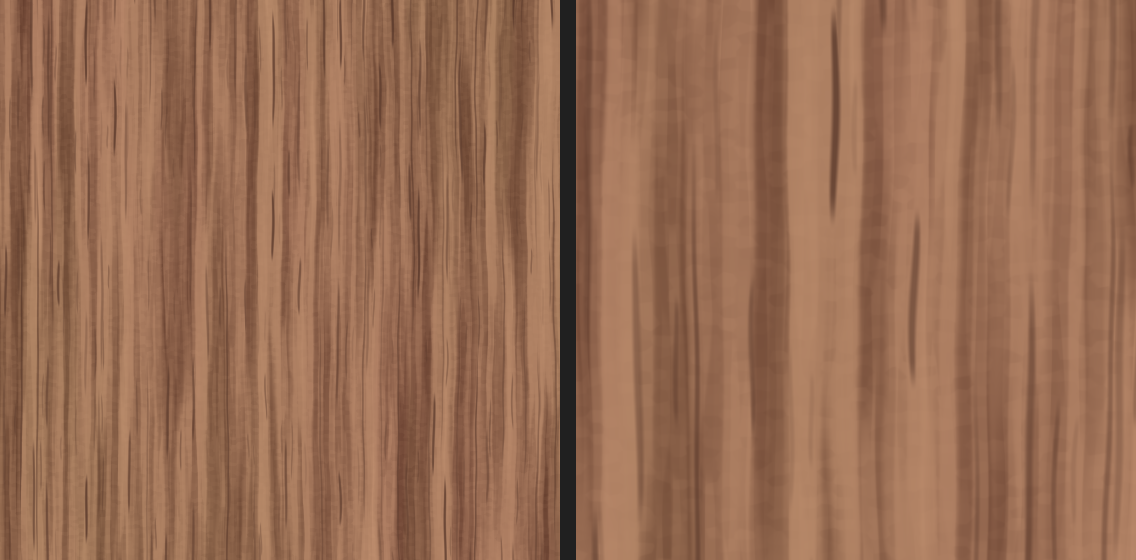
Left: the whole. Right: its middle third, enlarged.
Give the GLSL for this texture, as a Shadertoy shader.

```glsl
// Brown wood veneer with straight vertical grain streaks and thin dark pores.
#define STREAK_CONTRAST 1.0   // tone spread of the grain
#define MEAN_TONE 0.75        // 0 = dark brown, 1 = light tan
#define WAVINESS 0.0020       // sideways drift of the fibres
#define PORE_DEPTH 0.80       // darkness of the pores
#define PORE_DENSITY 0.42     // share of cells that hold a pore
#define CELL_SHARPNESS 13.0   // crispness of the streak borders
#define DARK_BROWN vec3(0.44, 0.288, 0.21)
#define LIGHT_TAN vec3(0.69, 0.51, 0.39)
#define PORE_BROWN vec3(0.33, 0.205, 0.155)

float hash(vec2 p) {
    vec3 q = fract(vec3(p.xyx) * vec3(0.1031, 0.1030, 0.0973));
    q += dot(q, q.yzx + 33.33);
    return fract((q.x + q.y) * q.z);
}

// Smooth cellular noise: each stretched cell blends its own random tone.
float streaks(vec2 uv, vec2 cells, float seed) {
    vec2 p = uv * cells;
    float column = floor(p.x);
    float toneSum = 0.0, weightSum = 0.0;
    for (int i = -1; i <= 1; i++) {
        float col = column + float(i);
        float y = p.y + 7.0 * hash(vec2(col, seed));
        for (int j = -1; j <= 1; j++) {
            vec2 cell = vec2(col, floor(y) + float(j));
            vec2 jitter = vec2(hash(cell + seed), hash(cell + seed + 31.7));
            vec2 d = vec2(p.x, y) - cell - 0.2 - 0.6 * jitter;
            float weight = exp(-CELL_SHARPNESS * dot(d, d));
            toneSum += weight * hash(cell + seed + 67.3);
            weightSum += weight;
        }
    }
    return toneSum / weightSum - 0.5;
}

// Tapered dashes, at most one per cell; halfWidth is in canvas units.
float pores(vec2 uv, vec2 cells, float halfWidth, float density, float seed) {
    vec2 p = uv * cells;
    float column = floor(p.x);
    p.y += 9.0 * hash(vec2(column, seed));
    vec2 cell = vec2(column, floor(p.y));
    vec2 local = p - cell;
    float halfLength = mix(0.16, 0.49, hash(cell + seed + 5.1));
    float centerX = mix(0.3, 0.7, hash(cell + seed + 11.9));
    float along = (local.y - 0.5) / halfLength;
    float bend = 0.0006 * sin(along * 3.0 + 6.283 * hash(cell + seed + 17.3));
    float across = abs((local.x - centerX) / cells.x + bend);
    float taper = max(1.0 - along * along, 0.0);
    float width = halfWidth * (0.35 + 0.65 * taper);
    float line = 1.0 - smoothstep(width * 0.25, width + 0.0014, across);
    float present = step(hash(cell + seed + 23.7), density);
    float strength = mix(0.3, 1.0, hash(cell + seed + 41.3));
    return present * strength * line * smoothstep(0.0, 0.6, taper);
}

void mainImage(out vec4 fragColor, in vec2 fragCoord) {
    vec2 uv = fragCoord / iResolution.y;

    // Fibre drift, stronger toward the right
    vec2 grain = uv;
    float drift = sin(uv.y * 8.0 + uv.x * 9.0)
                + 0.5 * sin(uv.y * 21.0 - uv.x * 27.0)
                + 0.25 * sin(uv.y * 53.0 + uv.x * 61.0);
    grain.x += WAVINESS * drift * (0.4 + 0.8 * uv.x);

    // Broad, medium and fine streaks, then short flecks
    float tone = 0.42 * streaks(grain, vec2(30.0, 0.9), 3.0)
               + 0.75 * streaks(grain, vec2(52.0, 1.5), 19.0)
               + 0.55 * streaks(grain, vec2(105.0, 3.0), 43.0)
               + 0.22 * streaks(grain, vec2(190.0, 12.0), 71.0)
               + 0.12 * streaks(grain, vec2(100.0, 150.0), 83.0);
    tone = MEAN_TONE + STREAK_CONTRAST * tone;

    // Darker side edges and soft highlight limit
    tone -= 0.10 * smoothstep(0.32, 0.5, abs(uv.x - 0.5));
    tone = min(tone, 0.92 + 0.4 * (tone - 0.92));
    vec3 color = mix(DARK_BROWN, LIGHT_TAN, max(tone, -0.15));

    // Slow shift between reddish and yellowish wood
    float warmth = sin(uv.x * 5.0 + uv.y * 3.0 - 2.5) + 1.6 * streaks(grain, vec2(22.0, 1.4), 91.0);
    color += warmth * vec3(0.002, -0.005, 0.001);

    // Long seams, medium pores and faint short pores
    float pore = 0.7 * pores(grain, vec2(36.0, 1.2), 0.0013, PORE_DENSITY, 7.0);
    pore = max(pore, pores(grain, vec2(42.0, 3.6), 0.0024, PORE_DENSITY, 29.0));
    pore = max(pore, 0.5 * pores(grain, vec2(85.0, 8.0), 0.0012, 0.5 * PORE_DENSITY, 53.0));
    color = mix(color, PORE_BROWN, PORE_DEPTH * pore);

    fragColor = vec4(color, 1.0);
}
```
